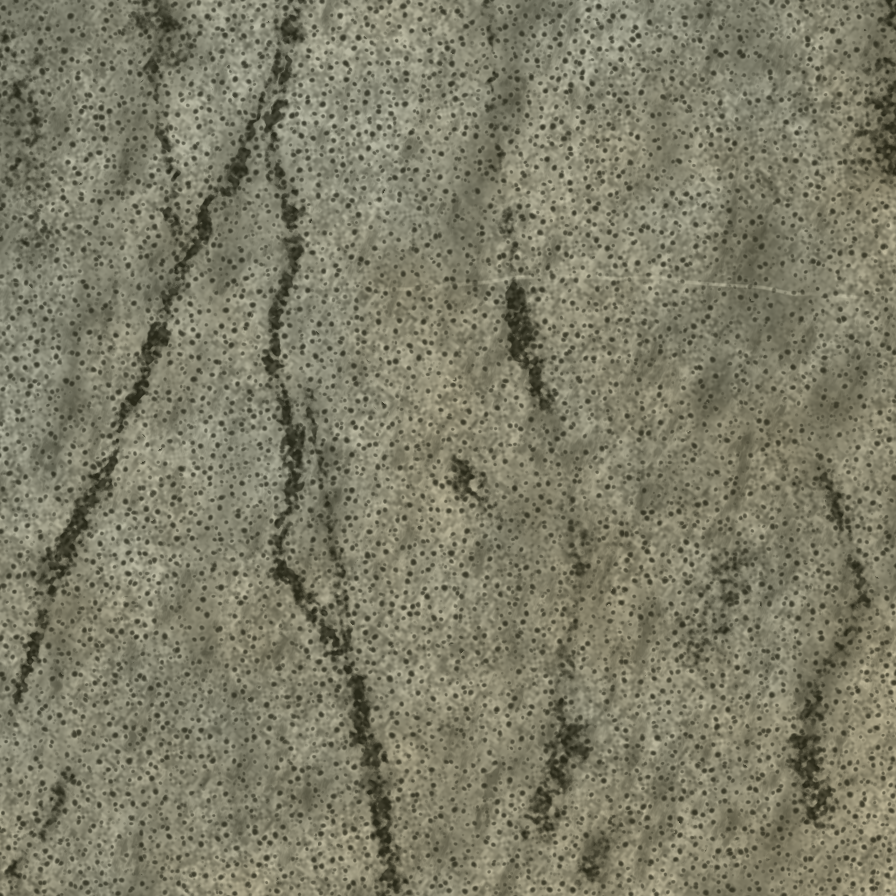
This texture is drawn by a three.js fragment shader. Its source:

```glsl
varying vec2 vUv;

const vec3 DARK_STONE = vec3(0.16, 0.16, 0.105);
const vec3 PALE_STONE = vec3(0.66, 0.65, 0.57);
const vec3 WARM_TINT = vec3(1.03, 1.0, 0.94);
const vec3 COOL_TINT = vec3(0.98, 1.0, 1.01);
const mat2 TURN = mat2(0.8, 0.6, -0.6, 0.8);

vec2 hash2(vec2 cell) {
  vec3 h = fract(cell.xyx * vec3(0.1031, 0.1030, 0.0973));
  h += dot(h, h.yzx + 33.33);
  return fract((h.xx + h.yz) * h.zy);
}

// Value noise centred on zero
float noise(vec2 p) {
  vec2 i = floor(p);
  vec2 f = fract(p);
  f = f * f * (3.0 - 2.0 * f);
  float low = mix(hash2(i).x, hash2(i + vec2(1.0, 0.0)).x, f.x);
  float high = mix(hash2(i + vec2(0.0, 1.0)).x, hash2(i + 1.0).x, f.x);
  return mix(low, high, f.y) - 0.5;
}

float fbm(vec2 p) {
  float sum = 0.0;
  float weight = 0.6;
  for (int k = 0; k < 5; k++) {
    sum += weight * noise(p);
    p = 2.0 * TURN * p + 7.3;
    weight *= 0.55;
  }
  return sum;
}

// Cellular pits: x is the dark hole, y is its pale rim
vec2 pits(vec2 p, float density) {
  vec2 cell = floor(p);
  vec2 result = vec2(0.0);
  for (int j = -1; j <= 1; j++) {
    for (int i = -1; i <= 1; i++) {
      vec2 id = cell + vec2(float(i), float(j));
      vec2 kind = hash2(id + 51.7);
      float present = step(kind.x, density);
      float radius = mix(0.15, 0.27, kind.y);
      float d = length(p - id - 0.05 - 0.9 * hash2(id));
      float hole = 1.0 - smoothstep(radius * 0.4, radius * 1.5, d);
      float rim = 1.0 - smoothstep(radius, radius * 2.8, d);
      result = max(result, present * vec2(hole * mix(0.6, 1.0, kind.y), rim));
    }
  }
  return result;
}

// Soft stroke from a to b, fading to zero at the given width
float stroke(vec2 p, vec2 a, vec2 b, float width) {
  vec2 ab = b - a;
  float t = clamp(dot(p - a, ab) / dot(ab, ab), 0.0, 1.0);
  return 1.0 - smoothstep(0.0, width, length(p - a - ab * t));
}

float cracks(vec2 p) {
  // Long slanting crack with its upper fork
  float c = 0.7 * stroke(p, vec2(0.33, 0.99), vec2(0.27, 0.83), 0.014);
  c = max(c, stroke(p, vec2(0.27, 0.83), vec2(0.20, 0.69), 0.018));
  c = max(c, stroke(p, vec2(0.20, 0.69), vec2(0.11, 0.46), 0.017));
  c = max(c, stroke(p, vec2(0.11, 0.46), vec2(0.06, 0.36), 0.028));
  c = max(c, stroke(p, vec2(0.06, 0.36), vec2(0.02, 0.22), 0.016));
  c = max(c, 0.8 * stroke(p, vec2(0.17, 0.94), vec2(0.20, 0.73), 0.018));
  // Winding central crack and its side branch
  float bend = 0.318 + 0.013 * sin(p.y * 26.0 - 17.5);
  c = max(c, 0.9 * stroke(p, vec2(bend, 1.0), vec2(bend, 0.36), 0.018));
  c = max(c, stroke(p, vec2(0.31, 0.37), vec2(0.40, 0.24), 0.020));
  c = max(c, 0.9 * stroke(p, vec2(0.40, 0.24), vec2(0.44, 0.0), 0.028));
  c = max(c, 0.7 * stroke(p, vec2(0.345, 0.57), vec2(0.39, 0.27), 0.014));
  // Fainter cracks to the right
  c = max(c, 0.55 * stroke(p, vec2(0.54, 1.0), vec2(0.57, 0.68), 0.014));
  c = max(c, stroke(p, vec2(0.57, 0.68), vec2(0.605, 0.55), 0.024));
  c = max(c, 0.55 * stroke(p, vec2(0.65, 0.42), vec2(0.62, 0.12), 0.022));
  c = max(c, 0.7 * stroke(p, vec2(0.92, 0.48), vec2(0.965, 0.33), 0.022));
  c = max(c, 0.75 * stroke(p, vec2(0.965, 0.33), vec2(0.90, 0.20), 0.020));
  return max(c, 0.65 * stroke(p, vec2(0.08, 0.14), vec2(0.01, 0.0), 0.018));
}

float blotches(vec2 p) {
  float b = stroke(p, vec2(0.90, 0.16), vec2(0.91, 0.10), 0.045);
  b = max(b, 0.6 * stroke(p, vec2(0.82, 0.36), vec2(0.78, 0.28), 0.080));
  b = max(b, 0.8 * stroke(p, vec2(0.64, 0.18), vec2(0.60, 0.08), 0.040));
  b = max(b, 0.75 * stroke(p, vec2(0.68, 0.08), vec2(0.65, 0.02), 0.040));
  b = max(b, 0.85 * stroke(p, vec2(0.52, 0.47), vec2(0.55, 0.43), 0.038));
  b = max(b, 0.75 * stroke(p, vec2(0.17, 0.98), vec2(0.20, 0.95), 0.060));
  b = max(b, 0.6 * stroke(p, vec2(0.02, 0.95), vec2(0.03, 0.74), 0.080));
  return max(b, stroke(p, vec2(1.04, 1.0), vec2(1.01, 0.84), 0.110));
}

void main() {
  vec2 p = vUv;
  vec2 warp = vec2(noise(p * 26.0), noise(p * 26.0 + 40.0));
  vec2 fineWarp = vec2(noise(p * 130.0 + 9.0), noise(p * 130.0 + 80.0));
  vec2 rough = p + 0.012 * warp + 0.012 * fineWarp;
  float cloud = fbm(p * 4.5 + 3.0);
  float speckle = noise(TURN * p * 270.0);
  float grit = noise(TURN * p * 150.0 + 17.0);

  // Clouded, grainy stone
  float tone = 0.80 + 0.22 * cloud + 0.26 * fbm(p * 22.0);
  tone += 0.46 * speckle + 0.30 * grit;

  // Pits with pale rims, and fainter pinholes between them
  vec2 pit = pits((p + 0.002 * fineWarp) * 82.0, 0.78 + 0.6 * cloud);
  float pinhole = pits(TURN * p * 125.0 + 33.0, 0.35).x;
  tone += 0.09 * pit.y - 0.28 * pinhole;
  tone = mix(tone, 0.06, 0.9 * pit.x);

  // Stains drawn out along the steep grain, broad and small
  vec2 grain = vec2(p.x - 0.25 * p.y, p.y) * vec2(15.0, 7.0);
  float ragged = 0.30 * grit + 0.20 * speckle;
  float stain = smoothstep(0.04, 0.42, fbm(grain + 12.0) + ragged);
  float fleck = smoothstep(0.12, 0.42, fbm(grain * 3.2 + 31.0) + ragged);
  tone *= (1.0 - 0.34 * stain) * (1.0 - 0.38 * fleck);

  // Broken cracks and blotches
  float breakup = 1.0 + 1.5 * fbm(p * 75.0 + 5.0) + 1.3 * noise(TURN * p * 200.0 + 60.0);
  float mark = max(cracks(rough), 0.85 * blotches(rough));
  float dark = smoothstep(0.36, 1.0, mark * breakup);
  tone *= 1.0 - 0.14 * smoothstep(0.0, 0.7, mark);
  tone = mix(tone, 0.06 + 0.4 * speckle, 0.9 * dark);

  // Thin pale vein
  float veinHeight = 0.668 + 0.022 * sin((p.x - 0.37) * 5.5) + 0.006 * warp.y;
  float vein = 1.0 - smoothstep(0.0006, 0.0034, abs(p.y - veinHeight));
  tone += 0.26 * vein * smoothstep(0.25, 0.45, p.x) * (0.6 + 1.4 * noise(p * 40.0));

  // Warmer towards the lower right
  float warmth = smoothstep(0.0, 1.0, 0.45 + 0.45 * (p.x - p.y) + 0.7 * fbm(p * 6.0 + 30.0));
  vec3 stone = mix(DARK_STONE, PALE_STONE, clamp(tone, 0.0, 1.15));
  gl_FragColor = vec4(stone * mix(COOL_TINT, WARM_TINT, warmth), 1.0);
}
```
